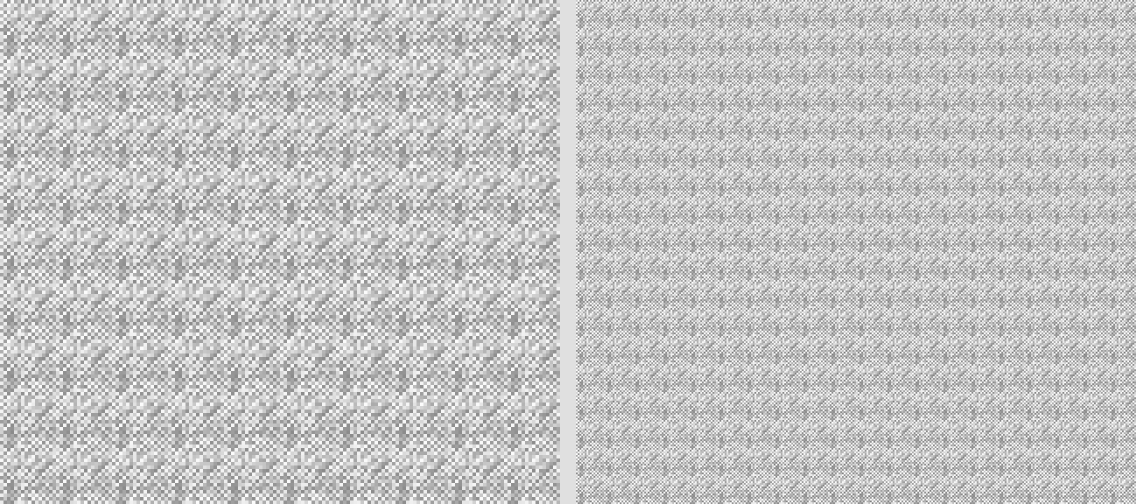
Left: one tile. Right: repeated 2 by 2.
Write a WebGL 1 fragment shader that draws this texture.

```glsl
precision highp float;
// A grey woven mosaic of small square cells: a checker weave crossed by
// rising twill diagonals, broken up by wrapped gradient noise and grain.
// A 16 by 16 cell swatch repeats 10 times across and 9 times up.

uniform vec2 u_resolution;

const float SWATCH = 16.0;               // cells per swatch side
const vec2 REPEATS = vec2(10.0, 9.0);    // swatches on the canvas

float hash(vec2 p) {
  vec3 q = fract(p.xyx * vec3(0.1031, 0.1030, 0.0973));
  q += dot(q, q.yzx + 33.33);
  return fract((q.x + q.y) * q.z);
}

// Slope of one lattice point, wrapped to the period
float slope(vec2 lattice, vec2 offset, vec2 period) {
  float angle = 6.2832 * hash(mod(lattice, period) + 71.0);
  return dot(vec2(cos(angle), sin(angle)), offset);
}

float gradientNoise(vec2 p, vec2 period) {
  vec2 i = floor(p);
  vec2 f = p - i;
  vec2 k = f * f * f * (f * (f * 6.0 - 15.0) + 10.0);
  vec2 e = vec2(1.0, 0.0);
  float low = mix(slope(i, f, period), slope(i + e, f - e, period), k.x);
  float high = mix(slope(i + e.yx, f - e.yx, period),
                   slope(i + e.xx, f - e.xx, period), k.x);
  return mix(low, high, k.y);
}

// Grey level of one cell
float cellGrey(vec2 cell) {
  cell = mod(cell, SWATCH * REPEATS);
  vec2 local = mod(cell, SWATCH);
  float across = local.x - local.y;

  // Regular weave: checker, two-by-two twill, and a soft row band
  float checker = mod(across, 2.0) < 0.5 ? 1.0 : -1.0;
  float twill = mod(across, 4.0) < 1.5 ? 1.0 : -1.0;
  float band = cos(6.2832 * (local.y + 2.0) / SWATCH);

  // Irregular part: diagonal streaks, swatch grain, and finer cell grain
  vec2 skewed = vec2(across * 0.5 + 0.25, local.y * 0.25 + 0.125);
  float streak = gradientNoise(skewed, vec2(8.0, 4.0));
  float grain = hash(local + 5.0) * 2.0 - 1.0;
  float fine = hash(cell + 213.0) * 2.0 - 1.0;

  float tone = 0.65 * checker + 0.3 * twill + 0.18 * band
             + 1.2 * streak + 0.95 * grain + 0.3 * fine;

  // A logistic curve spreads the tones evenly over the grey range
  return mix(0.53, 1.0, 1.0 / (1.0 + exp(-1.7 * tone)));
}

void main() {
  vec2 grid = SWATCH * REPEATS;
  vec2 p = gl_FragCoord.xy / u_resolution * grid;

  // Blend the cells on both sides of the nearest border, half a pixel wide
  vec2 blur = 0.5 * grid / u_resolution;
  vec2 cell = floor(p + 0.5 * blur);
  vec2 cover = clamp((p + 0.5 * blur - cell) / blur, 0.0, 1.0);
  vec2 e = vec2(1.0, 0.0);
  float below = mix(cellGrey(cell - e.xx), cellGrey(cell - e.yx), cover.x);
  float above = mix(cellGrey(cell - e.xy), cellGrey(cell), cover.x);

  gl_FragColor = vec4(vec3(mix(below, above, cover.y)), 1.0);
}
```
